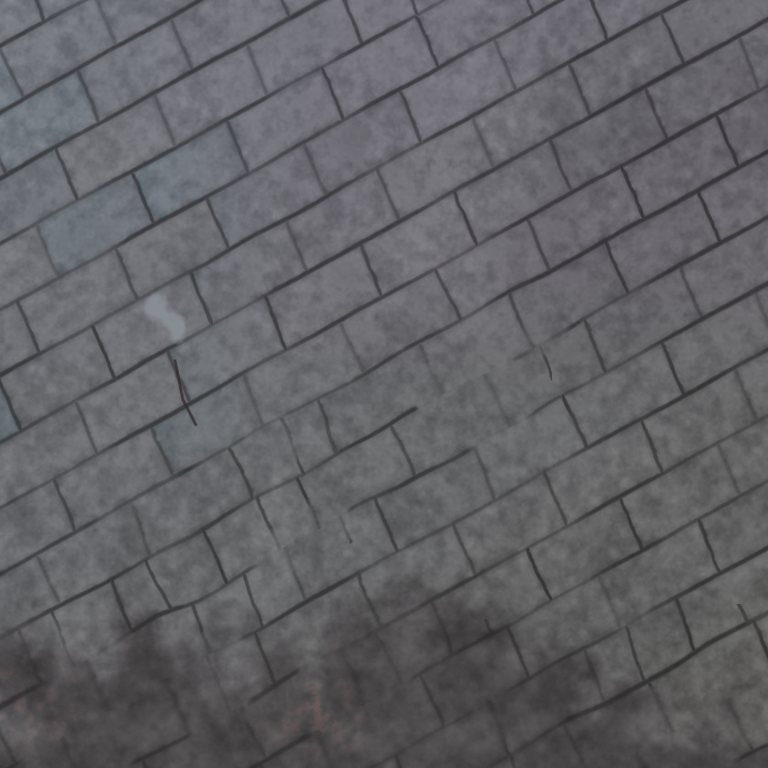
This texture is drawn by a three.js fragment shader. Its source:

```glsl
// Worn grey paving in tilted half-bond rows, lit cool from the upper left.
// A rotated, warped brick grid gives the joints; layered noise adds mottling,
// stains, broken mortar, a dark damp edge below, a pale chip and a dry leaf.
varying vec2 vUv;

float hash(vec2 p) {
  p = fract(p * vec2(0.1031, 0.1137));
  p += dot(p, p.yx + 33.33);
  return fract((p.x + p.y) * p.x * 47.3);
}

float noise(vec2 p) {
  vec2 i = floor(p), f = fract(p);
  f = f * f * (3.0 - 2.0 * f);
  i += 57.0;
  return mix(mix(hash(i), hash(i + vec2(1, 0)), f.x),
             mix(hash(i + vec2(0, 1)), hash(i + vec2(1, 1)), f.x), f.y);
}

float fbm(vec2 p) {
  float sum = 0.0, gain = 0.5;
  for (int i = 0; i < 5; i++) {
    sum += gain * noise(p);
    p = mat2(1.6, 1.2, -1.2, 1.6) * p + 7.3;
    gain *= 0.5;
  }
  return sum;
}

// Soft round spot, 1 at its centre
float spot(vec2 p, vec2 center, vec2 radius) {
  vec2 q = (p - center) / radius;
  return exp(-dot(q, q));
}

float segment(vec2 p, vec2 a, vec2 b) {
  vec2 ab = b - a;
  return length(p - a - ab * clamp(dot(p - a, ab) / dot(ab, ab), 0.0, 1.0));
}

float line(float d, float halfWidth) {
  return 1.0 - smoothstep(halfWidth * 0.3, halfWidth * 1.7, d);
}

void main() {
  vec2 p = vUv;
  float cloud = fbm(p * 5.0);
  float blotch = fbm(p * 22.0 + 20.0);
  float mottle = fbm(p * 75.0 + 9.0);
  float grain = noise(p * 210.0);

  // Damage follows a diagonal band and the lower edge
  float damage = max(smoothstep(0.17, 0.03, segment(p, vec2(0.66, 0.51), vec2(0.22, 0.25))),
                     smoothstep(0.28, 0.1, p.y));

  // Rotated grid: x runs along the rows, y counts rows downward
  vec2 bend = vec2(noise(p * 15.0), noise(p * 15.0 + 40.0)) - 0.5;
  vec2 w = p + bend * mix(0.003, 0.010, damage) + (mottle - 0.48) * 0.003;
  w.y = 1.0 - w.y;
  vec2 g = vec2(dot(w, vec2(0.876, -0.482)), dot(w, vec2(0.482, 0.876)));
  float rowPos = g.y / 0.0753 - 0.692;
  float row = floor(rowPos);
  float down = rowPos - row;
  float rowDist = abs(rowPos - floor(rowPos + 0.5)) * 0.0753;

  // Half-bond joints, leaning a little and slightly uneven
  float along = g.x / 0.141 - 0.814 + 0.5 * mod(row, 2.0) + 0.055 * down;
  float joint = floor(along + 0.5);
  float offset = along - joint
               - (hash(vec2(joint, row) + 71.0) - 0.5) * mix(0.04, 0.16, damage);
  vec2 brick = vec2(joint + step(0.0, offset), row) + 90.0;
  float jointDist = abs(offset) * 0.141;

  // Cut bricks in the damaged band
  float cut = abs(fract(along) - mix(0.35, 0.65, hash(brick + 13.0))) * 0.141;
  float cutMask = step(hash(brick + 31.0), 0.35 * damage);

  // Mortar: thin, faded in patches and broken where damaged
  float wear = noise(p * 10.0 + 3.0);
  float gaps = 1.0 - damage * smoothstep(0.46, 0.6, noise(p * 14.0 + 60.0));
  float rowInk = line(rowDist, 0.0019 + 0.0014 * wear)
               * mix(0.45, 1.0, smoothstep(0.2, 0.6, wear)) * gaps;
  float jointInk = line(jointDist, 0.0023) * mix(0.3, 1.0, hash(vec2(joint, row) + 11.0));
  jointInk = max(jointInk, cutMask * line(cut, 0.0022) * 0.85);
  jointInk *= mix(1.0, gaps, 0.7);
  float mortar = max(rowInk, jointInk) * clamp(0.6 + 0.7 * mottle, 0.0, 1.0);
  float grime = max(line(rowDist, 0.006) * gaps, line(jointDist, 0.005));

  // Stone: cool light at upper left, neutral to slightly green lower right
  float light = clamp(0.5 + 0.62 * (p.y - 0.5) - 0.42 * (p.x - 0.5), 0.0, 1.0);
  vec3 stone = mix(vec3(0.365, 0.361, 0.355), vec3(0.463, 0.475, 0.502), light);
  stone += vec3(0.016, 0.004, 0.018) * smoothstep(0.45, 0.7, p.y) * smoothstep(0.0, 0.5, p.x);
  stone += (hash(brick) - 0.5) * 0.018;
  stone += (cloud - 0.48) * 0.06 + (blotch - 0.48) * 0.08;
  stone += (mottle - 0.48) * 0.17 + (grain - 0.5) * 0.024;
  stone -= 0.04 * smoothstep(0.54, 0.7, mottle * 0.5 + blotch * 0.5) * smoothstep(0.3, 0.6, p.y);

  // Bluish film on scattered bricks at the left
  float film = smoothstep(0.5, 0.9, hash(brick + 5.0)) * smoothstep(0.4, 0.1, p.x)
             * smoothstep(0.3, 0.45, p.y);
  stone += vec3(-0.016, 0.016, 0.022) * film;

  // Stains and the damp lower edge
  float stain = spot(p, vec2(0.85, 0.85), vec2(0.2, 0.14)) * 0.35
              + spot(p, vec2(0.13, 0.30), vec2(0.06, 0.05)) * 0.75
              + spot(p, vec2(0.0, 0.36), vec2(0.05, 0.12)) * 0.8
              + spot(p, vec2(0.5, 0.83), vec2(0.04, 0.05)) * 0.4;
  stone *= 1.0 - 0.36 * stain * smoothstep(0.3, 0.6, blotch);
  float edge = 0.14 + 0.2 * (cloud - 0.45) + 0.09 * spot(p, vec2(0.58, 0.2), vec2(0.14, 0.2))
             - 0.11 * smoothstep(0.7, 0.95, p.x);
  float damp = smoothstep(edge + 0.08, edge - 0.07, p.y + 0.16 * (blotch - 0.48));
  vec3 wet = vec3(0.285, 0.272, 0.278) + (blotch - 0.48) * 0.15 + (mottle - 0.48) * 0.1;
  stone = mix(stone, wet, damp * 0.88);
  float rust = spot(p, vec2(0.41, 0.07), vec2(0.05, 0.04)) + 0.5 * spot(p, vec2(0.03, 0.09), vec2(0.08, 0.06));
  stone += vec3(0.06, 0.012, 0.005) * rust * smoothstep(0.5, 0.65, mottle);

  vec3 color = stone * (1.0 - 0.08 * grime);
  color = mix(color, color * vec3(0.54, 0.53, 0.53), mortar * mix(0.95, 0.5, damp));

  // Pale chip, twig and dry leaf
  float rough = (blotch - 0.48) * 0.04;
  float chip = segment(p, vec2(0.207, 0.597), vec2(0.232, 0.577)) + rough;
  color = mix(color, vec3(0.55, 0.58, 0.60), 0.75 * smoothstep(0.020, 0.011, chip));
  float twig = min(segment(p, vec2(0.228, 0.53), vec2(0.238, 0.48)),
                   segment(p, vec2(0.238, 0.48), vec2(0.255, 0.447)));
  float leaf = segment(p, vec2(0.254, 0.425), vec2(0.266, 0.447)) + rough * 1.4;
  color = mix(color, vec3(0.20, 0.17, 0.18), 0.8 * line(twig, 0.0018));
  color = mix(color, vec3(0.24, 0.18, 0.19), 0.8 * smoothstep(0.012, 0.004, leaf));

  gl_FragColor = vec4(color, 1.0);
}
```
